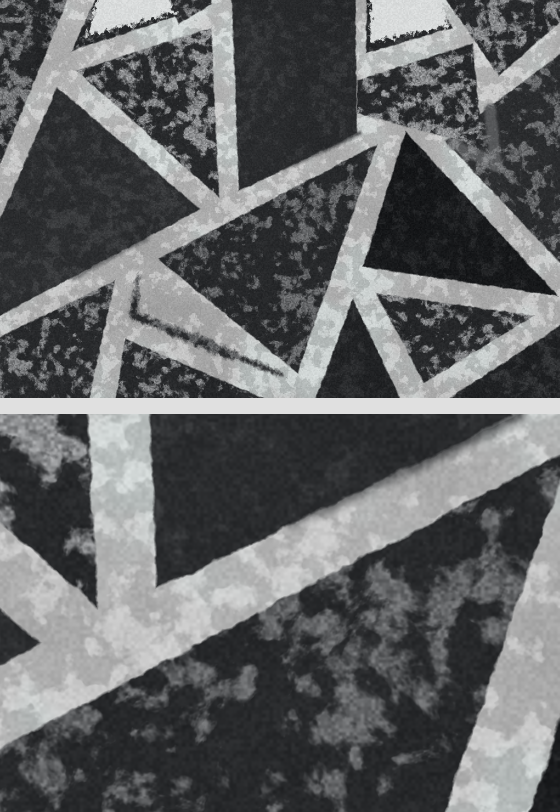
Top: the whole. Bottom: its middle third, enlarged.
This pattern is drawn by a Shadertoy shader. Its source:

```glsl
// Dark angular shards divided by pale, taped-off bands of worn paint.
// Convex shapes are layered as (cover, tone, fleck) and then coloured
// once, with fractal noise for flecks, worn paint and ragged edges.

float hash(vec2 p) {
    vec3 q = fract(p.xyx * 0.1031);
    q += dot(q, q.yzx + 33.33);
    return fract((q.x + q.y) * q.z);
}

float noise(vec2 p) {
    vec2 i = floor(p), f = fract(p);
    f = f * f * (3.0 - 2.0 * f);
    return mix(mix(hash(i), hash(i + vec2(1, 0)), f.x),
               mix(hash(i + vec2(0, 1)), hash(i + vec2(1, 1)), f.x), f.y);
}

float fbm(vec2 p) {
    float sum = 0.0, amp = 0.5;
    for (int i = 0; i < 4; i++) {
        sum += amp * noise(p);
        p = mat2(1.6, 1.2, -1.2, 1.6) * p + 17.3;
        amp *= 0.55;
    }
    return sum / 1.01;
}

float cross2(vec2 a, vec2 b) { return a.x * b.y - a.y * b.x; }

float edge(vec2 p, vec2 a, vec2 b) { return cross2(b - a, p - a) / length(b - a); }

// Signed distance to a convex quad of either winding, negative inside
float quad(vec2 p, vec2 a, vec2 b, vec2 c, vec2 d) {
    float side = -sign(cross2(b - a, c - a));
    return max(max(side * edge(p, a, b), side * edge(p, b, c)),
               max(side * edge(p, c, d), side * edge(p, d, a)));
}

float tri(vec2 p, vec2 a, vec2 b, vec2 c) { return quad(p, a, b, c, 0.5 * (a + c)); }

// Tapered brush stroke
float stroke(vec2 p, vec2 a, vec2 b, float startWidth, float endWidth) {
    float h = clamp(dot(p - a, b - a) / dot(b - a, b - a), 0.0, 1.0);
    return length(p - mix(a, b, h)) - mix(startWidth, endWidth, h);
}

void lay(inout vec3 ink, float d, float soft, float tone, float fleck) {
    ink = mix(ink, vec3(1, tone, fleck), smoothstep(soft, -soft, d));
}

void mainImage(out vec4 fragColor, in vec2 fragCoord) {
    // Canvas is 7.68 by 5.46 units, y pointing down
    vec2 uv = fragCoord / iResolution.xy;
    vec2 p = vec2(uv.x, 1.0 - uv.y) * vec2(7.68, 5.46);
    float soft = 0.005 + 4.0 / iResolution.y;

    // Ragged tape edges
    vec2 q = p + 0.035 * (vec2(fbm(p * 13.0), fbm(p * 13.0 + 40.0)) - 0.5);
    float bristle = fbm(p * vec2(22, 16) + 9.0) - 0.5;
    vec3 ink = vec3(0);

    // Soft brushed shadows on the bands
    float brush = min(stroke(q, vec2(1.9, 3.78), vec2(1.84, 4.32), 0.02, 0.06),
                  min(stroke(q, vec2(1.85, 4.33), vec2(2.9, 4.75), 0.05, 0.08),
                      stroke(q, vec2(2.9, 4.75), vec2(3.9, 5.16), 0.08, 0.01)));
    lay(ink, brush + 0.1 * bristle, 0.04, 0.16, 0.22);
    lay(ink, stroke(q, vec2(3.9, 2.3), vec2(4.93, 1.83), 0.02, 0.02), 0.05, 0.22, 0.1);
    lay(ink, stroke(q, vec2(1.0, 3.82), vec2(2.0, 3.26), 0.01, 0.03), 0.07, 0.3, 0.1);

    // Flecked shards along the top and right
    lay(ink, tri(q, vec2(-1, -1), vec2(1.34, -1), vec2(-0.41, 3.25)), soft, 0.13, 0.34);
    lay(ink, quad(q, vec2(1.35, -0.1), vec2(0.98, 0.7), vec2(2.9, 0.06), vec2(2.9, -0.1)), soft, 0.13, 0.3);
    lay(ink, tri(q, vec2(2.25, -0.1), vec2(2.45, 0.33), vec2(2.9, 0.05)), soft, 0.14, 0.35);
    lay(ink, quad(q, vec2(5.98, -0.2), vec2(6.84, 1.04), vec2(8, 0.02), vec2(8, -0.2)), soft, 0.13, 0.4);
    lay(ink, tri(q, vec2(8, 0.5), vec2(6.1, 1.93), vec2(8, 3.95)), soft, 0.16, 0.26);
    float ghost = min(stroke(q, vec2(6.72, 1.5), vec2(6.8, 2.27), 0.08, 0.08),
                      stroke(q, vec2(6.8, 2.25), vec2(6.2, 1.98), 0.1, 0.06));
    lay(ink, ghost, 0.03, 0.33, 0.16);
    lay(ink, quad(q, vec2(4.9, 1.1), vec2(6.48, 0.6), vec2(6.62, 2.02), vec2(4.9, 1.55)), soft, 0.13, 0.42);

    // Flecked shards in the middle and below
    lay(ink, tri(q, vec2(1.05, 0.97), vec2(2.9, 0.38), vec2(3, 2.7)), soft, 0.13, 0.42);
    lay(ink, tri(q, vec2(5.17, 1.98), vec2(4.08, 5.12), vec2(2.17, 3.55)), soft, 0.14, 0.26);
    lay(ink, quad(q, vec2(1.58, 3.85), vec2(1.17, 5.7), vec2(-0.5, 5.7), vec2(-0.5, 4.87)), soft, 0.14, 0.35);
    lay(ink, tri(q, vec2(1.72, 4.65), vec2(4.16, 5.7), vec2(1.55, 5.7)), soft, 0.13, 0.38);
    lay(ink, tri(q, vec2(5.15, 4.02), vec2(7.32, 4.33), vec2(5.82, 5.25)), soft, 0.13, 0.38);

    // Plain dark shards
    lay(ink, quad(q, vec2(0.78, 1.2), vec2(2.75, 2.87), vec2(-0.3, 4.49), vec2(-0.3, 3.7)), soft, 0.17, 0.06);
    lay(ink, quad(q, vec2(3.17, -0.2), vec2(4.87, -0.2), vec2(4.9, 1.83), vec2(3.28, 2.62)), soft, 0.16, 0.05);
    lay(ink, tri(q, vec2(5.56, 1.8), vec2(7.65, 4.06), vec2(4.98, 3.66)), soft, 0.09, 0.05);
    lay(ink, tri(q, vec2(4.84, 4.1), vec2(5.6, 5.7), vec2(4.24, 5.7)), soft, 0.12, 0.05);
    lay(ink, tri(q, vec2(8, 4.26), vec2(8, 6), vec2(5.85, 5.67)), soft, 0.12, 0.08);
    lay(ink, quad(q, vec2(5.03, -0.2), vec2(5.02, 0.73), vec2(6.2, 0.38), vec2(5.9, -0.2)), soft, 0.14, 0.1);

    // Bristly white fills that leave a dark rim
    float white = min(quad(q, vec2(1.43, -0.2), vec2(1.17, 0.5), vec2(2.4, 0.18), vec2(2.2, -0.2)),
                      quad(q, vec2(5.08, -0.2), vec2(5.08, 0.58), vec2(6.15, 0.36), vec2(6.0, -0.2)));
    white = smoothstep(0.025, -0.025, white + 0.16 * bristle);

    // Worn pale paint with brighter flakes and a faint cool cast
    float grain = noise(p * 60.0) - 0.5;
    float broad = fbm(p * 1.4 + 5.0);
    float flakes = smoothstep(0.47, 0.62, fbm(p * 9.0 + 70.0) + 0.35 * (broad - 0.5));
    float pale = 0.69 + 0.11 * flakes + 0.16 * (broad - 0.5) + 0.04 * (0.5 - p.y / 5.46);
    vec3 paint = vec3(pale) + vec3(-0.015, 0.008, 0.005) * smoothstep(0.45, 0.7, broad);
    paint = mix(paint, vec3(0.85, 0.86, 0.86), white) + 0.07 * grain;

    // Clustered flecks on the dark shards
    float spots = smoothstep(0.45, 0.7, fbm(p * 10.0 + 2.0 * broad) + 0.4 * (fbm(p * 2.2 + 30.0) - 0.5));
    spots = spots * (0.95 + 0.5 * grain) + 0.12 * fbm(p * 24.0);
    float dark = ink.y + ink.z * spots + ink.x * (0.05 * grain + 0.04 * (broad - 0.5));

    float cover = ink.x * (1.0 - white);
    vec3 shade = vec3(dark) / max(ink.x, 0.001) + vec3(-0.004, 0.002, 0.01);
    fragColor = vec4(clamp(mix(paint, shade, cover), 0.0, 1.0), 1.0);
}
```
